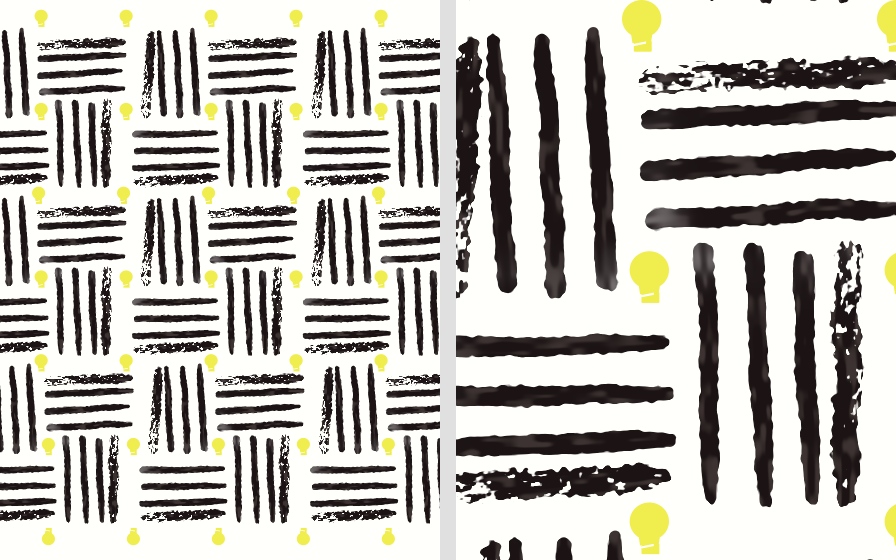
Left: the whole. Right: its middle third, enlarged.
This pattern is drawn by a WebGL 2 fragment shader. Its source:

```glsl
#version 300 es
precision highp float;

uniform vec2 u_resolution;
out vec4 fragColor;

// Layout, with the canvas HEIGHT units tall and y running down
const float HEIGHT = 769.0;
const vec2 PERIOD = vec2(234.5, 230.5);
const float LAST_ROW = 2.0;
const float LAST_ROW_SHIFT = 10.0;

// Four tiles of brush strokes per repeat: centre, axes and slopes
const vec2 CENTRE[4] = vec2[4](vec2(112, 92), vec2(236, 100), vec2(114, 199), vec2(240, 215));
const vec2 ALONG[4] = vec2[4](vec2(1, 0), vec2(0, -1), vec2(0, 1), vec2(1, 0));
const vec2 ACROSS[4] = vec2[4](vec2(0, 1), vec2(1, 0), vec2(-1, 0), vec2(0, -1));
const vec4 TILT = vec4(-0.055, -0.05, -0.045, 0.025);
const vec4 DRY_TILT = vec4(-0.03, 0.07, 0.015, 0.06);
const vec4 STROKE_OFFSET = vec4(-32, -14, 8, 31.5);

const float STROKE_LENGTH = 57.5;
const float WET_WIDTH = 4.5;
const float DRY_WIDTH = 6.2;
const float WOBBLE = 3.5;
const float EDGE_ROUGHNESS = 1.3;
const float DRY_START = 0.5;
const float DRY_END = 0.22;

// Bulbs
const vec2 BULB_ORIGIN = vec2(56.5, 35.0);
const vec2 BULB_PITCH = vec2(116.7, 115.0);
const float BULB_LAST_ROW = 6.0;
const float BULB_RADIUS = 9.0;

const vec3 PAPER = vec3(1.0, 1.0, 0.99);
const vec3 INK = vec3(0.11, 0.08, 0.08);
const vec3 THIN_INK = vec3(0.24, 0.20, 0.20);
const vec3 FADED_INK = vec3(0.44, 0.42, 0.42);
const vec3 YELLOW = vec3(0.94, 0.93, 0.31);

float hash(vec2 p) {
    vec3 q = fract(p.xyx * 0.1031);
    q += dot(q, q.yzx + 33.33);
    return fract((q.x + q.y) * q.z);
}

float noise(vec2 p) {
    vec2 i = floor(p), f = fract(p);
    f = f * f * (3.0 - 2.0 * f);
    return mix(mix(hash(i), hash(i + vec2(1, 0)), f.x),
               mix(hash(i + vec2(0, 1)), hash(i + vec2(1, 1)), f.x), f.y);
}

float box(vec2 p, vec2 halfSize) {
    vec2 d = abs(p) - halfSize;
    return length(max(d, 0.0)) + min(max(d.x, d.y), 0.0);
}

float fill(float d, float pixel) {
    return clamp(0.5 - d / pixel, 0.0, 1.0);
}

// Ink colour and coverage of one stroke; q = (along, across)
vec4 stroke(vec2 q, bool dry, bool faded, float seed, float pixel) {
    vec2 shift = vec2(seed * 37.0, seed * 19.0);
    float halfLength = STROKE_LENGTH + 4.0 * hash(shift + 3.0);
    q.x -= 6.0 * (hash(shift + 7.0) - 0.5);
    q.y -= WOBBLE * (noise(vec2(q.x / 24.0, 0.5) + shift) - 0.5);

    // Swelling body with a tapered tip and a rough edge
    float width = dry ? DRY_WIDTH : WET_WIDTH;
    width *= mix(0.62, 1.0, smoothstep(0.0, 26.0, halfLength - q.x));
    width *= 0.88 + 0.24 * noise(vec2(q.x / 14.0, 5.5) + shift);
    float rough = EDGE_ROUGHNESS * (dry ? 2.4 : 1.0);
    float d = length(vec2(max(abs(q.x) - halfLength + width, 0.0), q.y)) - width;
    d += rough * (noise(q * vec2(0.35, 0.5) + shift) - 0.5);
    float cover = fill(d, pixel);

    // Bristle gaps, heaviest at the start and along the outer side
    if (dry) {
        float grain = 0.6 * noise(q * vec2(0.2, 0.5) + shift + 40.0)
                    + 0.4 * noise(q * vec2(0.55, 0.8) + shift + 80.0);
        float wear = mix(DRY_START, DRY_END, smoothstep(-halfLength, 0.6 * halfLength, q.x));
        wear -= 0.008 * q.y;
        cover *= smoothstep(wear - 0.06, wear + 0.06, grain);
    }

    // Uneven ink, paler where the brush first lands
    float mottle = noise(q * vec2(0.12, 0.35) + shift + 20.0);
    vec3 ink = mix(INK, THIN_INK, smoothstep(0.5, 0.9, mottle));
    float pale = 1.0 - smoothstep(-halfLength, -halfLength + 28.0, q.x);
    ink = mix(ink, FADED_INK, pale * mottle * (faded ? 1.2 : 0.35));
    return vec4(ink, cover);
}

// Round glass, tapered neck and a slit screw base
float bulb(vec2 p) {
    float glass = length(p * vec2(1.0, 1.04)) - BULB_RADIUS;
    float neck = box(p - vec2(0, 8), vec2(5.0 - 0.15 * (p.y - 6.0), 3));
    float base = box(p - vec2(0.5, 12.5), vec2(3.6, 2.0)) - 0.5;
    float slit = box(p - vec2(-2.0, 11.2 - 0.2 * p.x), vec2(4.0, 0.5));
    return max(min(glass, min(neck, base)), -slit);
}

void main() {
    float pixel = HEIGHT / u_resolution.y;
    vec2 p = gl_FragCoord.xy * pixel;
    p.y = HEIGHT - p.y;
    vec3 color = PAPER;

    for (int t = 0; t < 4; t++) {
        vec2 local = p - CENTRE[t];
        float row = clamp(floor(local.y / PERIOD.y + 0.5), 0.0, LAST_ROW);
        local.y -= row * PERIOD.y;
        local.x -= LAST_ROW_SHIFT * step(LAST_ROW, row);
        local.x -= PERIOD.x * floor(local.x / PERIOD.x + 0.5);
        vec2 q = vec2(dot(local, ALONG[t]), dot(local, ACROSS[t]));
        for (int s = 0; s < 4; s++) {
            float slope = s == 0 ? DRY_TILT[t] : TILT[t];
            vec2 brush = vec2(q.x, q.y - STROKE_OFFSET[s] - slope * q.x);
            vec4 ink = stroke(brush, s == 0, s == 3, float(4 * t + s + 1), pixel);
            color = mix(color, ink.rgb, ink.a);
        }
    }

    // Bulb rows: outer rows sit further out, the lowest hangs upside down
    vec2 b = p - BULB_ORIGIN;
    float row = clamp(floor(b.y / BULB_PITCH.y + 0.5), 0.0, BULB_LAST_ROW);
    float lowest = step(BULB_LAST_ROW, row);
    b.y -= row * BULB_PITCH.y + 15.0 * lowest - 13.0 * step(row, 0.0);
    b.x -= LAST_ROW_SHIFT * step(5.0, row) - (row == 2.0 ? 3.5 : 0.0);
    b.x -= BULB_PITCH.x * floor(b.x / BULB_PITCH.x + 0.5);
    b.y *= 1.0 - 2.0 * lowest;
    color = mix(color, YELLOW, fill(bulb(b), pixel));

    fragColor = vec4(color, 1.0);
}
```
